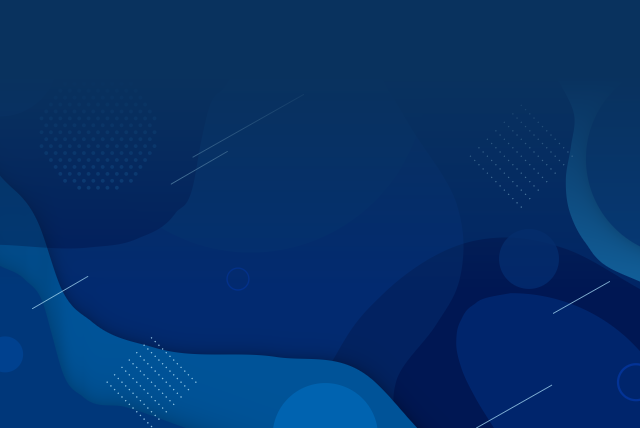
Reproduce this background procedurally as a Shadertoy shader.

```glsl
const int LAST = 7; // index of the final knot of a curve

// Slope of the parabola through knot i and its neighbours
float knotSlope(vec2 k[8], int i) {
    vec2 l = k[i] - k[max(i - 1, 0)];
    vec2 r = k[min(i + 1, LAST)] - k[i];
    if (i == 0) return r.y / r.x;
    if (i == LAST) return l.y / l.x;
    return (l.x * r.y / r.x + r.x * l.y / l.x) / (l.x + r.x);
}

// Approximate signed distance to a cubic spline, positive above it
float curveDistance(vec2 p, vec2 k[8]) {
    int i = 0;
    for (int j = 1; j < LAST; j++) if (p.x > k[j].x) i = j;
    vec2 a = k[i], d = k[i + 1] - a;
    float m0 = knotSlope(k, i) * d.x, m1 = knotSlope(k, i + 1) * d.x;
    float t = clamp((p.x - a.x) / d.x, 0.0, 1.0);
    vec3 c = vec3(m0, 3.0 * d.y - 2.0 * m0 - m1, m0 + m1 - 2.0 * d.y);
    float slope = (c.x + t * (2.0 * c.y + 3.0 * t * c.z)) / d.x;
    float y = a.y + t * (c.x + t * (c.y + t * c.z)) + slope * (p.x - a.x - t * d.x);
    return (p.y - y) * inversesqrt(1.0 + slope * slope);
}

float circle(vec2 p, vec2 center, float radius) {
    return length(p - center) - radius;
}

float segment(vec2 p, vec2 a, vec2 b, float halfWidth) {
    vec2 d = b - a;
    float t = clamp(dot(p - a, d) / dot(d, d), 0.0, 1.0);
    return length(p - a - t * d) - halfWidth;
}

// Diamond of dots: a bounded grid turned by 45 degrees
float dotDiamond(vec2 p, float spacing, float radius) {
    vec2 q = vec2(p.x - p.y, p.x + p.y) * 0.7071;
    vec2 cell = spacing * vec2(1.0, 2.0);
    vec2 id = clamp(round(q / cell), vec2(-6.0, -3.0), vec2(6.0, 3.0));
    return length(q - id * cell) - radius;
}

// Disc of dots: one half of a staggered grid
float dotDisc(vec2 p, vec2 cell, vec2 offset, float extent, float radius) {
    vec2 dotCenter = cell * round((p - offset) / cell) + offset;
    float outside = step(extent, length(dotCenter));
    return length(p - dotCenter) - radius + outside * extent;
}

float cover(float d, float px) { return clamp(0.5 - d / px, 0.0, 1.0); }

void paint(inout vec3 color, vec3 ink, float amount) { color = mix(color, ink, amount); }

void mainImage(out vec4 fragColor, in vec2 fragCoord) {
    // Units are hundredths of the canvas height
    float px = 100.0 / iResolution.y;
    vec2 p = fragCoord * px;

    const vec3 skyTeal = vec3(0.035, 0.195, 0.37);
    const vec3 waveBlue = vec3(0.0, 0.325, 0.595);
    const vec3 ringBlue = vec3(0.01, 0.20, 0.59);
    const vec3 lineWhite = vec3(0.62, 0.82, 0.93);
    vec3 color = vec3(0.008, 0.165, 0.44);

    // Soft central disc and the shaded right side
    paint(color, vec3(0.01, 0.188, 0.445), 0.8 * cover(circle(p, vec2(58.6, 82.0), 41.0), px));
    float side = cover(-curveDistance(p.yx, vec2[8](vec2(0.0, 93.4), vec2(5.0, 92.0),
        vec2(11.0, 92.6), vec2(24.0, 101.8), vec2(32.0, 106.5), vec2(40.0, 108.2),
        vec2(52.0, 106.8), vec2(70.7, 95.7))), px);
    paint(color, vec3(0.0, 0.14, 0.385), 0.8 * side);

    // Dark bay on the left
    float bay = cover(-curveDistance(p, vec2[8](vec2(0.0, 42.8), vec2(21.0, 42.2),
        vec2(32.0, 44.2), vec2(41.0, 50.2), vec2(45.3, 57.5), vec2(46.8, 66.0),
        vec2(48.8, 74.6), vec2(52.3, 79.5))), px);
    bay *= cover(-circle(p, vec2(0.0, 86.3), 13.5), px);
    paint(color, vec3(0.0, 0.105, 0.355), 0.9 * bay);

    // Hill with a brighter leaf and a pale disc
    float hill = cover(curveDistance(p, vec2[8](vec2(77.5, 15.4), vec2(82.0, 22.9),
        vec2(89.8, 31.6), vec2(97.7, 37.9), vec2(107.4, 42.8), vec2(117.2, 44.5),
        vec2(132.0, 41.9), vec2(150.0, 32.2))), px);
    paint(color, mix(vec3(0.008, 0.135, 0.38), vec3(0.0, 0.09, 0.325), side), hill);
    float leafSide = -curveDistance(p.yx, vec2[8](vec2(0.0, 115.4), vec2(7.2, 111.0),
        vec2(14.0, 107.8), vec2(20.0, 106.6), vec2(25.0, 107.6), vec2(28.7, 110.5),
        vec2(30.5, 114.0), vec2(31.8, 121.0)));
    float leaf = max(leafSide, circle(p, vec2(119.5, -8.5), 40.0));
    paint(color, vec3(0.0, 0.145, 0.425), cover(leaf, px));
    paint(color, vec3(0.01, 0.17, 0.44), 0.8 * cover(circle(p, vec2(123.6, 39.5), 7.0), px));

    // Wave on the right, shaded around its disc
    float rightWave = curveDistance(p.yx, vec2[8](vec2(34.0, 150.0), vec2(37.3, 142.6),
        vec2(43.4, 136.7), vec2(50.2, 133.2), vec2(58.0, 132.2), vec2(65.8, 133.4),
        vec2(72.7, 134.2), vec2(82.4, 129.9)));
    float rightDisc = circle(p, vec2(159.8, 62.9), 22.9);
    vec3 rightBlue = vec3(0.07, 0.38, 0.61) * (1.0 - 0.15 * exp(-max(rightDisc, 0.0) / 2.0));
    paint(color, rightBlue, cover(-rightWave, px));
    paint(color, vec3(0.02, 0.225, 0.47), cover(rightDisc, px));

    // Wave on the left, with shadows outside its upper edge and along its lower one
    float waveTop = curveDistance(p, vec2[8](vec2(0.0, 59.0), vec2(8.8, 48.2),
        vec2(14.6, 32.0), vec2(21.5, 24.8), vec2(36.0, 18.8), vec2(64.5, 16.6),
        vec2(86.0, 12.1), vec2(97.5, 0.0)));
    float waveBottom = curveDistance(p, vec2[8](vec2(0.0, 37.9), vec2(5.9, 34.6),
        vec2(10.2, 28.7), vec2(12.1, 21.9), vec2(14.6, 13.1), vec2(19.5, 7.2),
        vec2(29.3, 4.9), vec2(43.4, 0.0)));
    color *= 1.0 - 0.2 * exp(-max(waveTop, 0.0) / 1.8);
    vec3 waveColor = mix(waveBlue, vec3(0.0, 0.225, 0.47), bay);
    waveColor *= 1.0 - 0.18 * exp(-max(waveBottom, 0.0) / 3.0);
    paint(color, waveColor, cover(waveTop, px));
    paint(color, vec3(0.0, 0.215, 0.48), cover(waveBottom, px));

    // Discs and rings
    paint(color, vec3(0.0, 0.39, 0.69), cover(circle(p, vec2(76.0, -1.8), 12.3), px));
    paint(color, vec3(0.0, 0.255, 0.56), cover(circle(p, vec2(1.2, 17.2), 4.2), px));
    float smallRing = abs(circle(p, vec2(55.6, 34.8), 2.55)) - 0.16;
    float largeRing = abs(circle(p, vec2(148.6, 10.7), 4.2)) - 0.26;
    paint(color, ringBlue, 0.75 * cover(smallRing, px) + cover(largeRing, px));

    // Dotted patches
    vec2 q = p - vec2(22.9, 69.1), cell = vec2(2.2, 3.24);
    float dots = min(dotDisc(q, cell, vec2(0.0), 14.2, 0.44),
                     dotDisc(q, cell, 0.5 * cell, 14.2, 0.44));
    paint(color, vec3(0.06, 0.28, 0.55), 0.85 * cover(dots, px));
    paint(color, lineWhite, 0.85 * cover(dotDiamond(p - vec2(35.4, 10.7), 1.22, 0.16), px));
    paint(color, lineWhite, 0.75 * cover(dotDiamond(p - vec2(121.8, 63.5), 1.4, 0.15), px));

    // Slanted strokes
    float strokes = segment(p, vec2(7.6, 27.9), vec2(20.5, 35.4), 0.1);
    strokes = min(strokes, segment(p, vec2(40.0, 57.0), vec2(53.1, 64.6), 0.1));
    strokes = min(strokes, segment(p, vec2(45.1, 63.3), vec2(70.9, 77.9), 0.1));
    strokes = min(strokes, segment(p, vec2(129.3, 26.8), vec2(142.4, 34.2), 0.1));
    strokes = min(strokes, segment(p, vec2(111.3, 0.0), vec2(128.9, 10.0), 0.1));
    paint(color, lineWhite, 0.85 * cover(strokes, px));

    // Haze closing over the top
    paint(color, skyTeal, clamp((p.y - 32.0) / 50.0, 0.0, 1.0));
    fragColor = vec4(color, 1.0);
}
```
